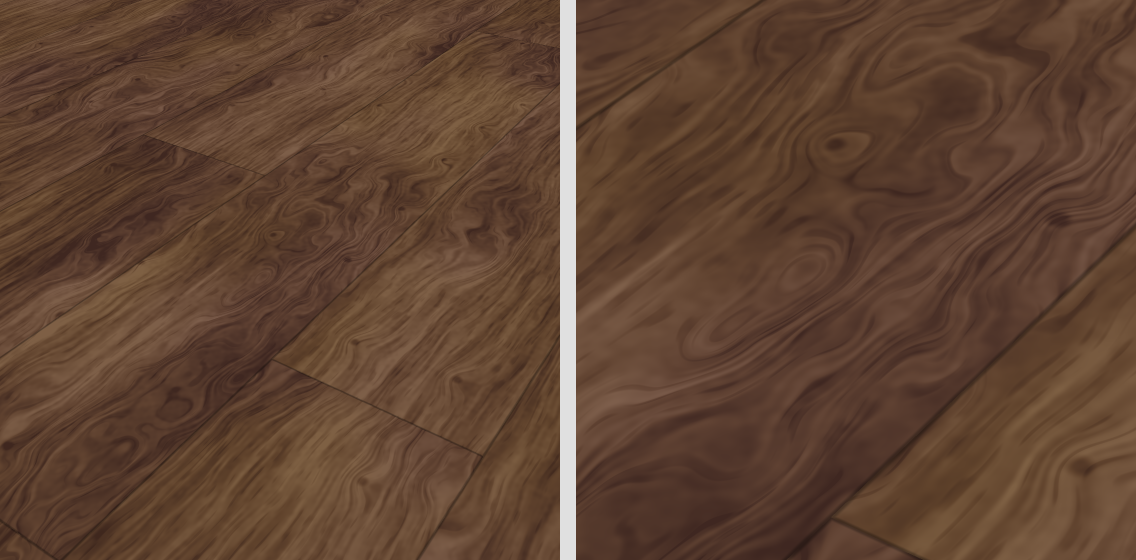
Left, the full canvas; right, a detail of the centre.
This texture is drawn by a Shadertoy shader. Its source:

```glsl
// Dark walnut plank floor seen at an angle, with streaked grain, swirling figure and small knots.

float hash(vec2 p) {
    vec3 q = fract(vec3(p.xyx) * 0.1031);
    q += dot(q, q.yzx + 33.33);
    return fract((q.x + q.y) * q.z);
}

float noise(vec2 p) {
    vec2 cell = floor(p), f = fract(p);
    f = f * f * (3.0 - 2.0 * f);
    return mix(mix(hash(cell), hash(cell + vec2(1, 0)), f.x),
               mix(hash(cell + vec2(0, 1)), hash(cell + vec2(1, 1)), f.x), f.y);
}

float fbm(vec2 p) {
    float sum = 0.0, weight = 0.53;
    for (int i = 0; i < 4; i++) {
        sum += weight * noise(p);
        p = p * 2.03 + vec2(17.3, 9.1);
        weight *= 0.5;
    }
    return sum;
}

// Floor position: x runs across the planks, y along them.
// Each axis is the pencil of lines through its own vanishing point on the horizon.
vec2 floorPosition(vec2 uv) {
    float depth = 1.55 - uv.y;
    return vec2(uv.x - 1.73, uv.x + 2.1) / depth;
}

// x: darkness of a knot, y: how far it pushes the grain aside
vec2 knot(vec2 p, vec2 seed) {
    vec2 q = p / vec2(0.17, 0.36) + seed;
    vec2 cell = floor(q);
    vec2 centre = 0.35 + 0.3 * vec2(hash(cell + 3.7), hash(cell + 8.2));
    vec2 offset = (fract(q) - centre) * vec2(0.17, 0.22);
    float present = step(0.68, hash(cell + 21.4));
    float r = length(offset);
    return present * vec2(1.0 - smoothstep(0.003, 0.012, r),
                          0.03 * exp(-r * r * 1100.0));
}

vec3 woodColor(float tone, float tint) {
    vec3 dark = vec3(0.245, 0.155, 0.12);
    vec3 middle = vec3(0.375, 0.262, 0.183);
    vec3 light = vec3(0.49, 0.375, 0.28);
    vec3 color = mix(dark, middle, clamp(tone * 2.0, 0.0, 1.0));
    color = mix(color, light, clamp(tone * 2.0 - 1.0, 0.0, 1.0));
    return color * mix(vec3(1.01, 1.01, 0.89), vec3(1.0, 0.98, 1.09), tint);
}

vec3 floorColor(vec2 uv) {
    vec2 p = floorPosition(uv);

    // Planks in staggered rows
    float across = (p.x + 1.045) / 0.41;
    float row = floor(across);
    float stagger[3] = float[3](2.17, 2.98, 1.42);
    float along = (p.y - stagger[int(mod(row, 3.0))]) / 3.45;
    vec2 plank = vec2(row, floor(along));
    vec2 seed = floor(90.0 * vec2(hash(plank + 5.3), hash(plank + 47.9)));

    // Grain lines bend gently, and curl into loops where the figure is strong
    float figure = smoothstep(0.48, 0.78, noise(p * vec2(4.5, 1.3) + seed));
    float bend = fbm(p * vec2(5.0, 1.8) + seed + 31.0) - 0.5;
    float ripple = noise(p * vec2(22.0, 11.0) + seed) - 0.5;
    vec2 knotHere = knot(p, seed);
    float grain = p.x + bend * (0.07 + 0.26 * figure)
                + ripple * (0.003 + 0.014 * figure) + knotHere.y;

    // Growth rings, fibres and open pores, from coarse to fine
    float broad = fbm(p * vec2(5.5, 1.5) + seed + 63.0);
    float rings = noise(vec2(grain * 42.0, p.y * 0.9) + seed);
    float fineRings = noise(vec2(grain * 95.0, p.y * 2.5) + seed);
    float fibres = noise(vec2(grain * 175.0, p.y * 10.0) + seed);
    float pores = smoothstep(0.6, 0.9, noise(vec2(grain * 240.0, p.y * 19.0) + seed));
    float mottle = noise(p * vec2(130.0, 75.0));

    float tone = 0.58 + 0.14 * (hash(plank + 12.6) - 0.5);
    tone += 0.85 * (broad - 0.5);
    tone += (0.26 + 0.22 * figure) * (rings - 0.5);
    tone += 0.28 * (fineRings - 0.5) + 0.42 * (fibres - 0.5);
    tone += 0.12 * (mottle - 0.5) - 0.2 * pores;
    tone -= 0.16 * figure + 0.45 * knotHere.x;

    // Reddish in the dark figure, golden elsewhere
    float tint = noise(p * vec2(7.0, 2.2) + seed + 11.0);
    tint = clamp(0.15 + 0.6 * tint + 0.3 * figure, 0.0, 1.0);
    vec3 color = woodColor(tone, tint);

    // Thin shaded joints
    float sideGap = (0.5 - abs(fract(across) - 0.5)) * 0.41;
    float endGap = (0.5 - abs(fract(along) - 0.5)) * 3.45;
    float joint = 1.0 - smoothstep(0.0005, 0.0035, min(sideGap, endGap * 0.76));
    return color * (1.0 - 0.3 * joint);
}

void mainImage(out vec4 fragColor, in vec2 fragCoord) {
    // Four samples per pixel keep the distant grain smooth
    vec3 color = vec3(0.0);
    for (int i = 0; i < 4; i++) {
        vec2 shift = vec2(i % 2, i / 2) * 0.5 - 0.25;
        color += floorColor((fragCoord + shift) / iResolution.xy);
    }
    fragColor = vec4(color / 4.0, 1.0);
}
```
